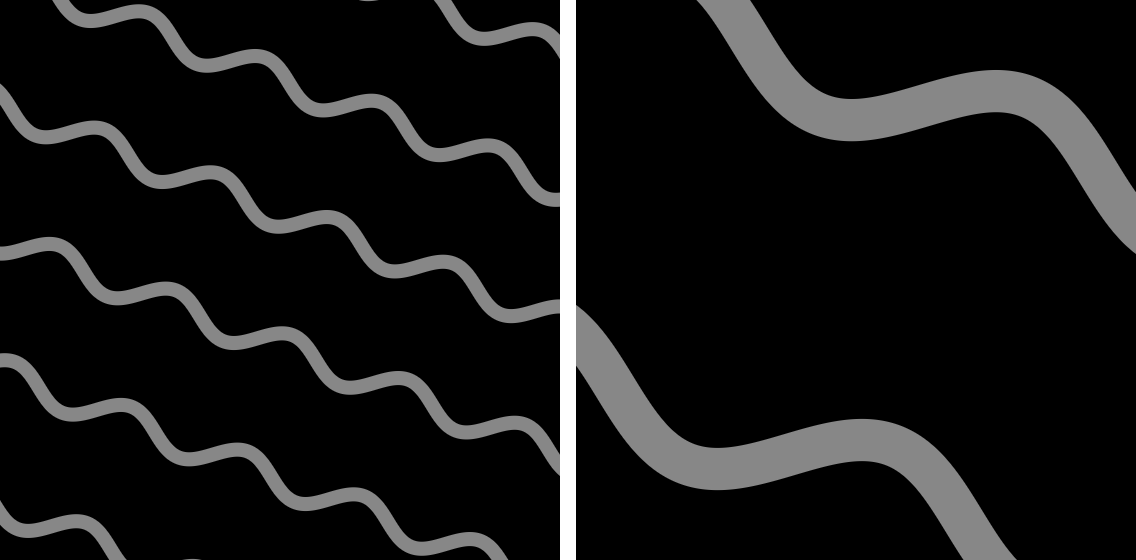
Left: the whole. Right: its middle third, enlarged.
Write a three.js fragment shader that draws this pattern.

```glsl
// Grey wavy stripes on black, sloping down to the right.
// The plane is rotated into a square lattice, one sine period per cell, and
// each stripe is stroked by its distance to the nearest point of the sine.

varying vec2 vUv;

const float TAU = 6.2831853;
const float PERIOD = 0.2225;       // wavelength and stripe spacing
const float TILT = -0.367;         // direction of the stripes, in radians
const float AMPLITUDE = 0.122;     // in periods
const float LINE_WIDTH = 0.113;    // in periods
const vec2 ANCHOR = vec2(0.5404, 0.6038); // a rising zero crossing

const vec3 BACKGROUND = vec3(0.0);
const vec3 LINE_COLOR = vec3(0.53);

// Coordinates along and across a direction at the given angle.
vec2 toRotatedAxes(vec2 p, float angle) {
  float c = cos(angle);
  float s = sin(angle);
  return vec2(c * p.x + s * p.y, c * p.y - s * p.x);
}

// Distance to y = amplitude * sin(TAU * x), refined by Gauss-Newton steps.
float sineDistance(vec2 p, float amplitude) {
  float x = p.x;
  for (int i = 0; i < 6; i++) {
    float height = amplitude * sin(TAU * x);
    float slope = amplitude * TAU * cos(TAU * x);
    x += (p.x - x + slope * (p.y - height)) / (1.0 + slope * slope);
  }
  return length(p - vec2(x, amplitude * sin(TAU * x)));
}

// Coverage of a stroke, softened over one pixel.
float strokeMask(float dist, float width, float pixel) {
  return clamp(0.5 + (0.5 * width - dist) / pixel, 0.0, 1.0);
}

void main() {
  // Lattice coordinates: one unit per repeat, both ways
  vec2 p = toRotatedAxes(vUv - ANCHOR, TILT) / PERIOD;
  float pixel = fwidth(vUv.x) / PERIOD;

  // Fold every stripe onto the one centred at zero
  vec2 cell = vec2(p.x, fract(p.y + 0.5) - 0.5);

  float line = strokeMask(sineDistance(cell, AMPLITUDE), LINE_WIDTH, pixel);
  gl_FragColor = vec4(mix(BACKGROUND, LINE_COLOR, line), 1.0);
}
```
